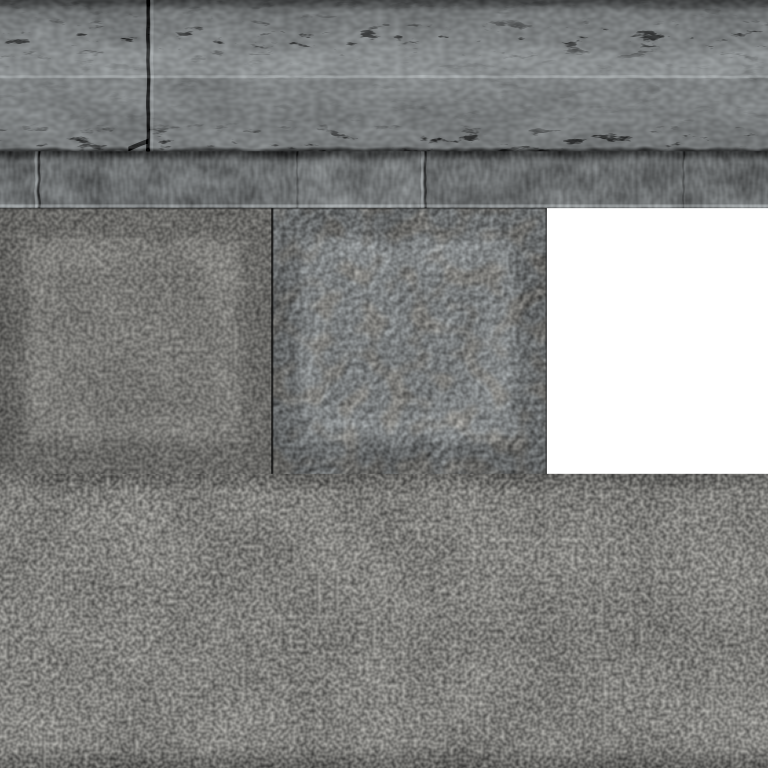
Reproduce this texture procedurally as a WebGL 1 fragment shader.

```glsl
precision highp float;
uniform vec2 u_resolution;

// Layout, in canvas units from the lower left
const float LEDGE_BASE = 0.803;
const float BAND_BASE = 0.729;
const float PANEL_BASE = 0.383;
const float PANEL_SPLIT = 0.3545;
const float PANEL_END = 0.712;
const float LEDGE_JOINT = 0.193;
const float BAND_PERIOD = 0.503;
const vec4 LEFT_INSET = vec4(0.035, 0.425, 0.312, 0.690);
const vec4 RIGHT_INSET = vec4(0.392, 0.425, 0.673, 0.690);

// Stone
const vec3 WARM = vec3(1.008, 1.004, 0.978);
const vec3 COOL = vec3(0.975, 1.004, 1.015);
const float GRAIN_SCALE = 210.0;
const float GRAIN_GAIN = 0.23;
const float CHIP_GAIN = 0.26;

vec2 gradientAt(vec2 cell) {
    vec3 h = fract(cell.xyx * vec3(0.1031, 0.1030, 0.0973));
    h += dot(h, h.yzx + 33.33);
    float angle = 6.2832 * fract((h.x + h.y) * h.z);
    return vec2(cos(angle), sin(angle));
}

float noise(vec2 p) {
    vec2 i = floor(p), f = p - i;
    vec2 w = f * f * f * (f * (f * 6.0 - 15.0) + 10.0);
    vec2 e = vec2(0.0, 1.0);
    float low = mix(dot(gradientAt(i), f), dot(gradientAt(i + e.yx), f - e.yx), w.x);
    float high = mix(dot(gradientAt(i + e), f - e), dot(gradientAt(i + 1.0), f - 1.0), w.x);
    return mix(low, high, w.y);
}

float fbm(vec2 p) {
    float sum = 0.0, gain = 0.6;
    for (int i = 0; i < 4; i++) {
        sum += gain * noise(p);
        p = p * 2.07 + 17.3;
        gain *= 0.55;
    }
    return sum;
}

float line(float d, float halfWidth) {
    float aa = 0.7 / u_resolution.y;
    return 1.0 - smoothstep(halfWidth - aa, halfWidth + aa, abs(d));
}

float above(float edge, float x) {
    float aa = 0.7 / u_resolution.y;
    return smoothstep(edge - aa, edge + aa, x);
}

float boxDistance(vec2 p, vec4 box) {
    vec2 d = abs(p - 0.5 * (box.xy + box.zw)) - 0.5 * (box.zw - box.xy);
    return length(max(d, 0.0)) + min(max(d.x, d.y), 0.0);
}

float grain(vec2 p) {
    return noise(p * GRAIN_SCALE) + 0.55 * noise(p * GRAIN_SCALE * 0.52 + 9.1);
}

vec3 floorStone(vec2 p) {
    float v = 0.495 + 0.10 * fbm(p * 9.0) + GRAIN_GAIN * grain(p);
    v -= 0.10 * smoothstep(PANEL_BASE - 0.030, PANEL_BASE, p.y);
    v -= 0.11 * (1.0 - smoothstep(0.0, 0.032, p.y));
    return v * WARM;
}

// Raised panel: dark margin, lighter rim, calmer centre
vec3 leftPanel(vec2 p) {
    float d = boxDistance(p, LEFT_INSET) + 0.012 * noise(p * 24.0);
    float v = 0.405 + 0.055 * (1.0 - smoothstep(-0.012, 0.010, d));
    v += 0.030 * exp(-pow((d + 0.018) / 0.020, 2.0));
    v -= 0.035 * (1.0 - smoothstep(0.0, 0.035, p.x));
    v += 0.07 * fbm(p * 10.0 + 4.0) + 0.17 * grain(p + 3.0);
    return v * WARM;
}

vec3 rightPanel(vec2 p) {
    float d = boxDistance(p, RIGHT_INSET) + 0.018 * noise(p * 26.0);
    float v = 0.405 + 0.075 * (1.0 - smoothstep(-0.010, 0.010, d));
    v += 0.045 * exp(-pow((d + 0.020) / 0.020, 2.0));
    vec2 q = p + 0.004 * vec2(noise(p * 60.0), noise(p * 60.0 + 31.0));
    float pits = noise(q * 105.0) - noise((q + vec2(0.003, -0.003)) * 105.0);
    v += 0.14 * pits + 0.14 * grain(p + 7.0) + 0.10 * fbm(p * vec2(16.0, 9.0));
    return v * mix(COOL, WARM, smoothstep(-0.1, 0.4, noise(p * 32.0)));
}

vec3 band(vec2 p) {
    float v = 0.425 + 0.20 * fbm(p * vec2(20.0, 28.0)) + 0.10 * noise(p * vec2(190.0, 75.0));
    v += 0.035 * smoothstep(0.375, 0.387, p.x) * (1.0 - smoothstep(0.545, 0.553, p.x));
    float wobble = 0.002 * noise(p * 70.0);
    float major = mod(p.x + wobble - 0.051 + 0.25, BAND_PERIOD) - 0.25;
    float minor = mod(p.x + wobble - 0.387 + 0.25, BAND_PERIOD) - 0.25;
    v += 0.14 * line(major + 0.004, 0.0015) - 0.20 * line(major, 0.0013);
    v -= 0.09 * line(minor, 0.0012);
    v -= 0.23 * smoothstep(LEDGE_BASE - 0.016, LEDGE_BASE, p.y);
    v += 0.15 * line(p.y - BAND_BASE - 0.003, 0.0018);
    return v * COOL;
}

vec3 ledge(vec2 p) {
    // Moulding profile from the lower face to the shaded top
    float v = mix(0.475, 0.505, smoothstep(LEDGE_BASE, 0.895, p.y));
    v += 0.055 * smoothstep(0.896, 0.904, p.y) * (1.0 - smoothstep(0.925, 0.950, p.y));
    v += 0.10 * line(p.y - 0.900 - 0.001 * noise(p * 30.0), 0.0018);
    v -= 0.05 * smoothstep(0.950, 0.985, p.y) + 0.19 * smoothstep(0.982, 1.0, p.y);
    v += 0.10 * fbm(p * vec2(9.0, 24.0)) + 0.09 * noise(p * vec2(90.0, 150.0));

    // Chips gather along the upper moulding and the lower edge
    float zone = exp(-pow((p.y - 0.950) / 0.020, 2.0)) + exp(-pow((p.y - 0.818) / 0.014, 2.0));
    float chips = smoothstep(0.16, 0.36, fbm(p * vec2(22.0, 75.0) + 5.0));
    v -= CHIP_GAIN * chips * (0.12 + zone);

    // Joint with a broken lower corner
    float joint = p.x - LEDGE_JOINT - 0.0012 * noise(p * 45.0);
    v -= 0.36 * line(joint, 0.0022);
    v += 0.08 * line(joint - 0.005, 0.0018);
    float corner = p.y - LEDGE_BASE - 0.003 - 0.4 * max(joint + 0.026, 0.0);
    v -= 0.30 * line(corner, 0.003) * above(-0.026, joint) * (1.0 - above(0.0, joint));
    v -= 0.27 * (1.0 - smoothstep(0.0, 0.006, p.y - LEDGE_BASE + 0.004 * noise(p * 35.0)));
    return v * COOL;
}

void main() {
    vec2 p = gl_FragCoord.xy / u_resolution;
    vec3 panels = mix(leftPanel(p), rightPanel(p), above(PANEL_SPLIT, p.x));
    panels *= 1.0 - 0.72 * line(p.x - PANEL_SPLIT, 0.0014);
    panels *= 1.0 - 0.60 * line(p.x - PANEL_END, 0.0015);
    panels *= 1.0 - 0.40 * line(p.y - BAND_BASE, 0.0015);
    panels = mix(panels, vec3(1.0), above(PANEL_END, p.x));

    vec3 color = mix(floorStone(p), panels, above(PANEL_BASE, p.y));
    color = mix(color, band(p), above(BAND_BASE, p.y));
    color = mix(color, ledge(p), above(LEDGE_BASE, p.y));
    gl_FragColor = vec4(clamp(color, 0.0, 1.0), 1.0);
}
```
